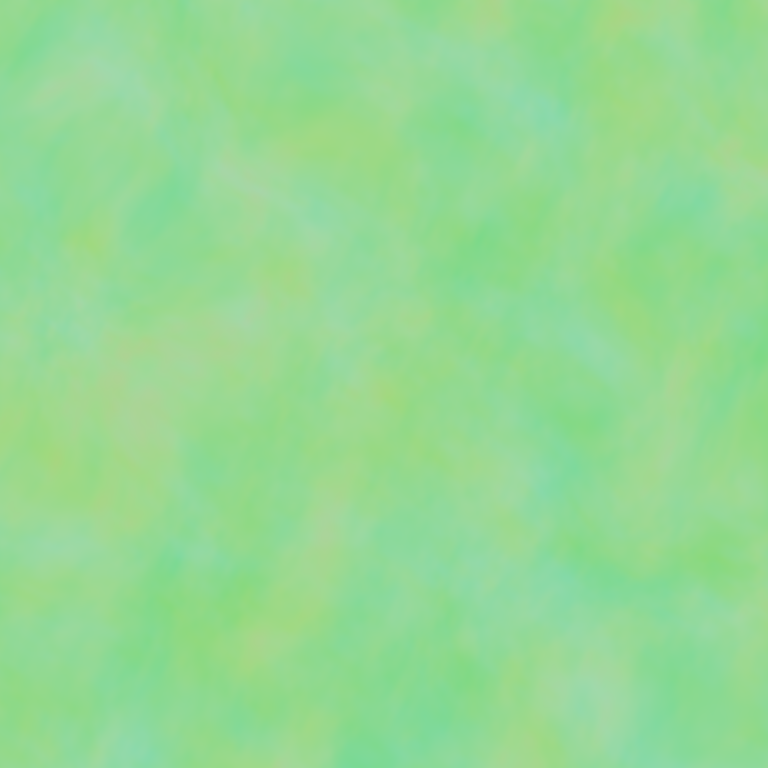
This texture is drawn by a Shadertoy shader. Its source:

```glsl
// Soft mottled green wash with faint warm and teal streaks crossing at an angle.

const vec3  BASE_COLOR    = vec3(0.581, 0.850, 0.583);
const float RED_CONTRAST  = 0.255;
const float BLUE_CONTRAST = 0.255;
const float GREEN_DIP     = 0.12;   // warm spots lose a little green
const float RED_ANGLE     = 1.15;   // streak directions, in radians
const float BLUE_ANGLE    = -0.65;
const vec2  RED_SCALE     = vec2(7.0, 11.6);   // cells along and across a streak
const vec2  BLUE_SCALE    = vec2(6.6, 11.2);
const int   OCTAVES       = 4;
const float GAIN          = 0.62;
const float WARP_SCALE    = 6.0;    // bends the streaks unevenly
const float WARP_AMOUNT   = 0.06;

// Integer hash of a lattice cell, from 0 to 1
float hash(ivec2 cell, uint seed) {
    uint h = uint(cell.x) * 73856093u ^ uint(cell.y) * 19349663u ^ seed * 83492791u;
    h = (h ^ (h >> 16)) * 73244475u;
    h = (h ^ (h >> 15)) * 73244475u;
    h ^= h >> 16;
    return float(h & 65535u) / 65535.0;
}

// Smooth value noise
float valueNoise(vec2 p, uint seed) {
    ivec2 cell = ivec2(floor(p));
    vec2 f = fract(p);
    vec2 blend = f * f * (3.0 - 2.0 * f);
    float bottom = mix(hash(cell, seed), hash(cell + ivec2(1, 0), seed), blend.x);
    float top = mix(hash(cell + ivec2(0, 1), seed), hash(cell + ivec2(1, 1), seed), blend.x);
    return mix(bottom, top, blend.y);
}

// Layered noise stretched along a direction, centred on zero
float streakNoise(vec2 uv, float angle, vec2 scale, uint seed) {
    vec2 along = vec2(cos(angle), sin(angle));
    vec2 p = vec2(dot(uv, along), dot(uv, vec2(-along.y, along.x))) * scale;
    float sum = 0.0, total = 0.0, amplitude = 1.0;
    for (int i = 0; i < OCTAVES; i++) {
        sum += amplitude * (valueNoise(p, seed + uint(i)) - 0.5);
        total += amplitude;
        amplitude *= GAIN;
        p = p * 2.0 + vec2(0.37, 0.71);
    }
    return sum / total;
}

void mainImage(out vec4 fragColor, in vec2 fragCoord) {
    vec2 uv = fragCoord / iResolution.y;

    // Bend space so that streaks vary in direction and width
    vec2 warp = vec2(valueNoise(uv * WARP_SCALE, 71u), valueNoise(uv * WARP_SCALE, 83u)) - 0.5;
    uv += WARP_AMOUNT * warp;

    // Red and blue drift independently over a nearly constant green
    float red = streakNoise(uv, RED_ANGLE, RED_SCALE, 11u);
    float blue = streakNoise(uv, BLUE_ANGLE, BLUE_SCALE, 47u);

    vec3 color = BASE_COLOR;
    color.r += RED_CONTRAST * red;
    color.b += BLUE_CONTRAST * blue;
    color.g -= GREEN_DIP * max(red - 0.18, 0.0);
    fragColor = vec4(color, 1.0);
}
```
